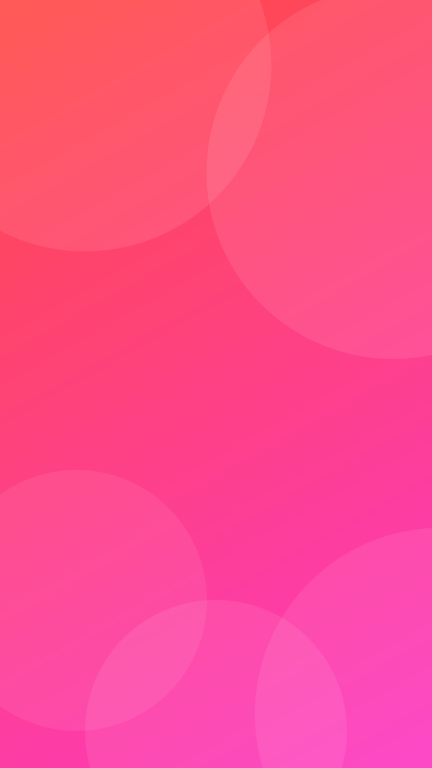
Write a Shadertoy shader that draws this background.

```glsl
// Soft-edged disc: xy = centre, z = radius
float discMask(vec2 p, vec3 disc, float edge) {
    float dist = length(p - disc.xy) - disc.z;
    return smoothstep(edge, -edge, dist);
}

void mainImage(out vec4 fragColor, in vec2 fragCoord) {
    // Canvas width is one unit
    vec2 p = fragCoord / iResolution.x;
    vec2 size = iResolution.xy / iResolution.x;
    float edge = 0.75 / iResolution.x;

    // Diagonal gradient, upper left to lower right
    vec2 fromCorner = vec2(p.x, size.y - p.y);
    float t = dot(fromCorner, size) / dot(size, size);
    vec3 coral = vec3(1.0, 0.288, 0.268);
    vec3 magenta = vec3(0.99, 0.222, 0.762);
    vec3 color = mix(coral, magenta, t);

    // Translucent white discs, w = opacity, brighter where they overlap
    vec4 discs[5] = vec4[5](
        vec4(0.197, 1.627, 0.431, 0.09),
        vec4(0.910, 1.379, 0.432, 0.09),
        vec4(0.177, 0.388, 0.302, 0.07),
        vec4(0.500, 0.086, 0.303, 0.08),
        vec4(1.021, 0.125, 0.431, 0.08)
    );
    for (int i = 0; i < 5; i++) {
        float cover = discMask(p, discs[i].xyz, edge);
        color = mix(color, vec3(1.0), discs[i].w * cover);
    }

    fragColor = vec4(color, 1.0);
}
```
